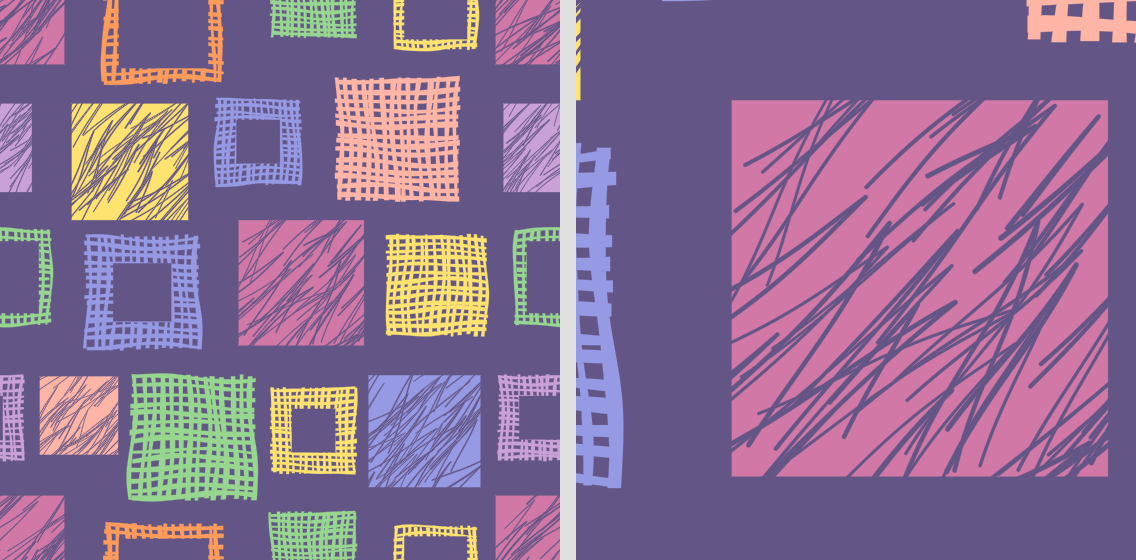
Left, the full canvas; right, a detail of the centre.
Write a Shadertoy shader that draws this pattern.

```glsl
#define SQUARES 17
#define STRANDS 14.0
#define STRAND_THIN 0.18
#define STRAND_THICK 0.31
#define BOW 0.28
#define SCRATCHES 42
#define SCRATCH_WIDTH 0.011
#define BACKGROUND vec3(0.390, 0.336, 0.528)

// Colours: pink, orange, green, yellow, lilac, blue, salmon
const vec3 PALETTE[7] = vec3[7](
    vec3(0.82, 0.47, 0.65), vec3(1.00, 0.61, 0.36), vec3(0.59, 0.84, 0.56),
    vec3(1.00, 0.89, 0.44), vec3(0.79, 0.63, 0.84), vec3(0.59, 0.60, 0.89),
    vec3(1.00, 0.71, 0.65));

const int COLOUR[SQUARES] = int[SQUARES](
    0, 1, 2, 3,  4, 3, 5, 6,  2, 5, 0, 3,  4, 6, 2, 3, 5);

// Square centres, in four loose rows
const vec2 CENTRE[SQUARES] = vec2[SQUARES](
    vec2(0.000, 0.000), vec2(0.292, 0.958), vec2(0.560, 0.010), vec2(0.778, 0.986),
    vec2(0.978, 0.736), vec2(0.232, 0.711), vec2(0.461, 0.747), vec2(0.710, 0.751),
    vec2(0.005, 0.505), vec2(0.254, 0.478), vec2(0.538, 0.495), vec2(0.780, 0.491),
    vec2(0.966, 0.254), vec2(0.141, 0.258), vec2(0.344, 0.219), vec2(0.560, 0.231),
    vec2(0.758, 0.230));

// Half size, then relative hole size: 0 is a full weave, -1 a scratched block
const vec2 SHAPE[SQUARES] = vec2[SQUARES](
    vec2(0.115, -1.0), vec2(0.108, 0.74), vec2(0.078, 0.0), vec2(0.076, 0.74),
    vec2(0.079, -1.0), vec2(0.104, -1.0), vec2(0.078, 0.5), vec2(0.112, 0.0),
    vec2(0.087, 0.74), vec2(0.104, 0.5), vec2(0.112, -1.0), vec2(0.092, 0.0),
    vec2(0.078, 0.5), vec2(0.070, -1.0), vec2(0.113, 0.0), vec2(0.078, 0.5),
    vec2(0.100, -1.0));

float hash(vec2 p) {
    return fract(sin(dot(p, vec2(127.1, 311.7))) * 43758.5453);
}

float fill(float dist, float blur) {
    return clamp(0.5 - dist / blur, 0.0, 1.0);
}

float boxDistance(vec2 p, float halfSize) {
    vec2 a = abs(p);
    return max(a.x, a.y) - halfSize;
}

float segmentDistance(vec2 p, vec2 a, vec2 b) {
    vec2 pa = p - a, ba = b - a;
    return length(pa - ba * clamp(dot(pa, ba) / dot(ba, ba), 0.0, 1.0));
}

// Parallel brush strands with uneven width, spacing and ends
float strands(float across, float along, float seed, float blur) {
    float s = (across * 0.5 + 0.5) * STRANDS;
    s += BOW * sin(along * 2.2 + across * 1.5 + seed * 2.4);
    float cover = 0.0;
    for (int k = -1; k <= 1; k++) {
        float id = floor(s) + float(k);
        if (id < 0.0 || id >= STRANDS) continue;
        float shift = hash(vec2(id, seed));
        float weight = hash(vec2(id + 31.0, seed));
        float middle = id + 0.5 + 0.3 * (shift - 0.5) + 0.13 * sin(along * 3.5 + shift * 40.0);
        float halfWidth = mix(STRAND_THIN, STRAND_THICK, weight) + 0.04 * sin(along * 7.0 + weight * 50.0);
        float end = 1.0 - 0.05 * hash(vec2(id + 67.0, seed + step(0.0, along) * 0.5));
        float strand = fill(abs(s - middle) - halfWidth, blur * STRANDS * 0.5);
        cover = max(cover, strand * fill(abs(along) - end, blur));
    }
    return cover;
}

float weave(vec2 q, float hole, float seed, float blur) {
    float cover = max(strands(q.x, q.y, seed, blur), strands(q.y, q.x, seed + 50.0, blur));
    if (hole > 0.0) cover *= 1.0 - fill(boxDistance(q, hole), blur);
    return cover;
}

// Solid block scored by narrow zigzag scratches
float scratched(vec2 q, float seed, float blur) {
    float dist = 1.0;
    vec2 bent = q + 0.025 * sin(q.yx * 4.0 + seed);
    for (int i = 0; i < SCRATCHES; i++) {
        vec2 key = vec2(float(i), seed);
        vec2 middle = 2.3 * vec2(hash(key), hash(key + 17.3)) - 1.15;
        float angle = mix(0.55, 1.12, hash(key + 41.7));
        float turn = angle + mix(-0.28, 0.28, hash(key + 59.1));
        float reach = mix(0.35, 0.95, hash(key + 73.9));
        vec2 heading = reach * vec2(cos(angle), sin(angle));
        vec2 back = 1.7 * reach * vec2(cos(turn), sin(turn));
        vec2 tip = middle + heading;
        float zigzag = min(segmentDistance(bent, middle - heading, tip),
                           segmentDistance(bent, tip, tip - back));
        dist = min(dist, zigzag - SCRATCH_WIDTH * mix(0.7, 1.3, hash(key + 87.7)));
    }
    return fill(boxDistance(q, 1.0), blur) * (1.0 - fill(dist, blur));
}

void mainImage(out vec4 fragColor, in vec2 fragCoord) {
    vec2 uv = fragCoord / iResolution.xy;
    float pixel = 1.2 / min(iResolution.x, iResolution.y);
    vec3 colour = BACKGROUND;

    for (int i = 0; i < SQUARES; i++) {
        // Nearest wrapped copy, scaled so the square spans -1 to 1
        vec2 offset = uv - CENTRE[i];
        vec2 q = (offset - round(offset)) / SHAPE[i].x;
        float blur = pixel / SHAPE[i].x;
        if (boxDistance(q, 1.1) > 0.0) continue;

        float hole = SHAPE[i].y;
        float seed = float(i) + 1.0;
        float cover = hole < 0.0 ? scratched(q, seed, blur) : weave(q, hole, seed, blur);
        colour = mix(colour, PALETTE[COLOUR[i]], cover);
    }
    fragColor = vec4(colour, 1.0);
}
```
